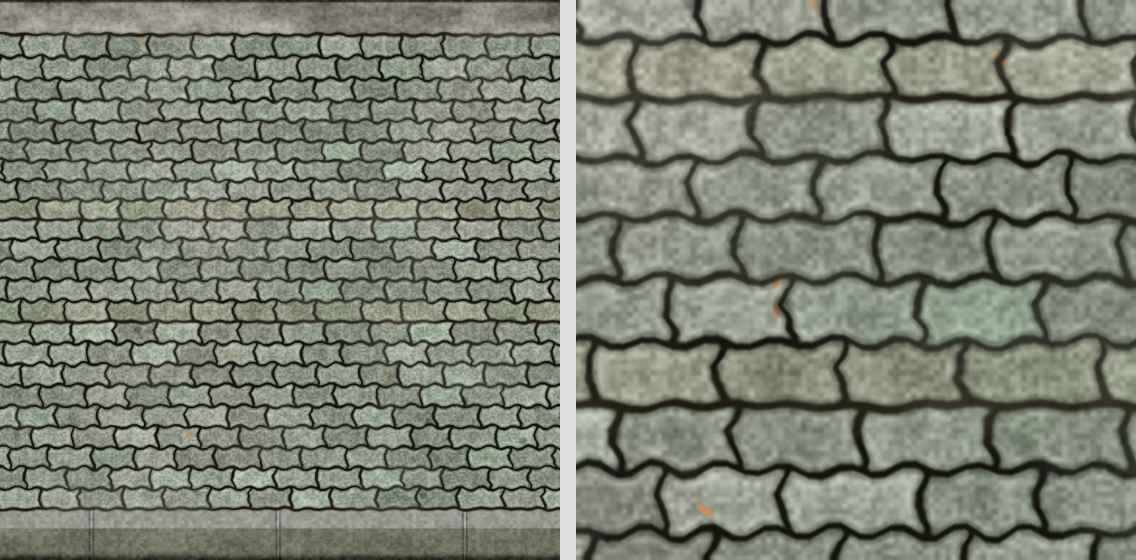
Left: the whole. Right: its middle third, enlarged.
This texture is drawn by a Shadertoy shader. Its source:

```glsl
// Weathered grey-green paving: 23 courses of wavy interlocking blocks between
// a stained kerb above and a jointed kerb below. Each joint is a bent line found
// by rounding to the nearest course and block; hashes and noise add the wear.

float hash(vec2 p) {
    return fract(sin(dot(p, vec2(127.1, 311.7))) * 43758.5453);
}

float noise(vec2 p) {
    vec2 i = floor(p), f = fract(p);
    f = f * f * (3.0 - 2.0 * f);
    return mix(mix(hash(i), hash(i + vec2(1, 0)), f.x),
               mix(hash(i + vec2(0, 1)), hash(i + vec2(1, 1)), f.x), f.y);
}

float fbm(vec2 p) {
    float sum = 0.0, amp = 0.5;
    for (int i = 0; i < 4; i++) {
        sum += amp * noise(p);
        p = p * 2.03 + 17.3;
        amp *= 0.5;
    }
    return sum / 0.9375;
}

// Zigzag with flattened peaks, period 1, range -1 to 1
float zigzag(float x) {
    return clamp(1.7 * (4.0 * abs(fract(x) - 0.5) - 1.0), -1.0, 1.0);
}

float smoothMin(float a, float b, float k) {
    float h = max(k - abs(a - b), 0.0) / k;
    return min(a, b) - h * h * k * 0.25;
}

// Sideways start of a course; the bond restarts below each straight line
float stagger(float row) {
    return 0.62 + 0.405 * row - 0.33 * step(9.0, row) - 0.24 * step(14.0, row);
}

vec3 kerbColor(vec2 p, float isLower) {
    float stain = fbm(p * vec2(14.0, 38.0) + 5.0);
    float grit = fbm(p * 150.0);
    vec3 upper = mix(vec3(0.36, 0.34, 0.30), vec3(0.69, 0.68, 0.64),
                     clamp(stain * 1.2 + p.y * 5.0 - 0.2, 0.0, 1.0));
    upper *= mix(0.35, 1.0, smoothstep(0.001, 0.007, p.y));

    // Lower kerb: pale top face, darker mossy front, ends in shadow
    float front = smoothstep(0.941, 0.946, p.y);
    vec3 lower = mix(vec3(0.60, 0.60, 0.57), mix(vec3(0.36, 0.36, 0.30),
                     vec3(0.52, 0.52, 0.45), stain), front);
    float joint = abs(fract(p.x * 3.0 + 0.01) - 0.5) / 3.0;
    lower *= 1.0 - 0.3 * smoothstep(0.007, 0.003, joint);
    lower = mix(lower, vec3(0.70, 0.70, 0.66),
                smoothstep(0.003, 0.001, joint) * (0.8 - 0.5 * front));
    lower *= 1.0 - 0.6 * smoothstep(0.985, 0.999, p.y + 0.012 * (stain - 0.5));
    return mix(upper, lower, isLower) + 0.22 * (grit - 0.5);
}

void mainImage(out vec4 fragColor, in vec2 fragCoord) {
    vec2 p = fragCoord / iResolution.xy;
    p.y = 1.0 - p.y;                       // courses are counted downwards
    float pixel = 1.0 / iResolution.y;

    // Course lines, slightly uneven in height; a few are nearly straight
    float s = (p.y - 0.0622) / 0.0368;
    s -= 0.22 * sin(0.38 * s) * (1.0 - s / 23.0);
    float u = p.x * 13.3;
    float line = clamp(floor(s + 0.5), 0.0, 23.0);
    bool straight = line == 0.0 || line == 23.0 || line == 9.0 || line == 14.0;
    float wave = zigzag(2.0 * (u - stagger(line)) + 0.6) * (straight ? 0.03 : 0.065);
    wave += 0.10 * (noise(vec2(u * 4.0, line * 7.0)) - 0.5);
    float across = s - line - wave;
    float row = across > 0.0 ? line : line - 1.0;
    float dist = abs(across) * 0.0368;
    bool kerb = row < 0.0 || row > 22.0;

    // Upright end joints with a shallow bend, shifted along every course
    float x = u - stagger(row) - 0.08 * (hash(vec2(row, 3.0)) - 0.5);
    x -= 0.03 * zigzag(s) + 0.012 * zigzag(s + 0.25);
    x -= 0.05 * (noise(vec2(u * 2.0, s * 5.0)) - 0.5);
    float m = floor(x + 0.5);
    float end = x - m - 0.13 * (hash(vec2(m, row)) - 0.5);
    float col = end > 0.0 ? m : m - 1.0;
    if (!kerb) dist = smoothMin(dist, abs(end) / 13.3, 0.0035);

    // Block colour: individual tone, pale green ones, brownish courses, grain
    vec2 id = vec2(col, row);
    float tone = hash(id + 31.7);
    vec3 color = vec3(0.560, 0.588, 0.530) + 0.11 * (tone - 0.5);
    color += smoothstep(0.80, 0.95, hash(id + 8.3)) * vec3(0.02, 0.05, 0.035);
    color += (fbm(p * 5.0) - 0.5) * vec3(0.08, 0.03, 0.06);
    if (row == 8.0 || row == 13.0) color += vec3(0.008, -0.004, -0.03);
    color += 0.20 * (fbm(p * 75.0 + tone * 9.0) - 0.5);
    color += 0.18 * (noise(p * 290.0) - 0.5);
    color += 0.05 * smoothstep(0.003, 0.006, dist) * smoothstep(0.011, 0.006, dist);
    if (kerb) color = kerbColor(p, step(0.5, p.y));

    // Round stains and scattered leaf scraps
    for (int i = 0; i < 20; i++) {
        float k = float(i);
        vec2 spot = vec2(hash(vec2(k, 1.3)), 0.07 + 0.82 * hash(vec2(k, 5.9)));
        float stain = smoothstep(0.009, 0.004, length(p - spot));
        if (i < 10) color *= 1.0 - 0.28 * stain;
        vec2 q = p - vec2(hash(vec2(k, 9.1)), 0.07 + 0.82 * hash(vec2(k, 2.7)));
        float a = 6.28 * hash(vec2(k, 4.4));
        q = mat2(cos(a), sin(a), -sin(a), cos(a)) * q;
        float leaf = smoothstep(1.3, 0.6, length(q / vec2(0.006, 0.0025)));
        color = mix(color, vec3(0.80, 0.56, 0.34), leaf * (0.4 + 0.5 * hash(vec2(k, 6.0))));
    }

    // Joints: dark core with a soft worn rim, faded in places
    float wear = smoothstep(0.3, 0.6, fbm(p * vec2(7.0, 9.0) + 40.0));
    float halfWidth = 0.0005 + 0.0015 * noise(p * 60.0) + (straight ? 0.0003 : 0.0);
    float core = 1.0 - smoothstep(halfWidth * 0.5, halfWidth + max(0.0023, pixel), dist);
    vec3 dirt = straight ? vec3(0.12, 0.11, 0.06) : vec3(0.08, 0.08, 0.055);
    color *= 1.0 - 0.2 * smoothstep(0.007, 0.002, dist);
    color = mix(color, dirt, core * mix(0.68, 1.0, wear));
    fragColor = vec4(clamp(color, 0.0, 1.0), 1.0);
}
```
